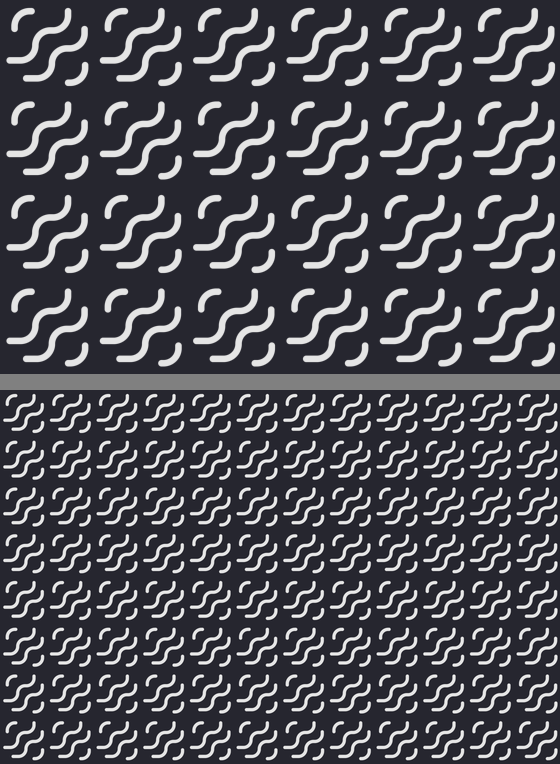
Top, the tile; bottom, the same tile 2 across and 2 down.
A Shadertoy shader for this pattern:

```glsl
// Pale round-capped wavy strokes on a dark ground, six tiles across and four down.
// Every stroke is a chain of rounded elbows: a quarter arc with a straight tail
// at either end, measured by one distance function inside a repeated tile.

const vec2 TILES = vec2(6.0, 4.0);
const float BEND_RADIUS = 0.160;
const float HALF_WIDTH = 0.035;
const vec3 GROUND = vec3(0.148, 0.148, 0.183);
const vec3 STROKE = vec3(0.897);

// Distance to an elbow bending towards the corner "side" around "center";
// tail.x and tail.y are the lengths of its horizontal and vertical ends.
float elbow(vec2 p, vec2 center, float side, vec2 tail) {
    vec2 q = (p - center) * side;
    float across = length(vec2(q.x - clamp(q.x, -tail.x, 0.0), q.y - BEND_RADIUS));
    float along = length(vec2(q.x - BEND_RADIUS, q.y - clamp(q.y, -tail.y, 0.0)));
    float arc = min(q.x, q.y) > 0.0 ? abs(length(q) - BEND_RADIUS) : 1.0;
    return min(arc, min(across, along));
}

// Three elbows joined into a rising wave
float wave(vec2 p) {
    float d = elbow(p, vec2(0.219, 0.486), 1.0, vec2(0.115, 0.0));
    d = min(d, elbow(p, vec2(0.539, 0.486), -1.0, vec2(0.030, 0.0)));
    return min(d, elbow(p, vec2(0.569, 0.166), 1.0, vec2(0.0, 0.046)));
}

// Two parallel waves between two short corner strokes, y running downwards
float motif(vec2 p) {
    const vec2 waveStep = vec2(0.177, 0.192);
    const vec2 cornerTail = vec2(0.022, 0.028);
    float d = 1.0;
    for (int i = 0; i < 2; i++) {
        d = min(d, wave(p - float(i) * waveStep));
    }
    d = min(d, elbow(p, vec2(0.316, 0.280), -1.0, cornerTail));
    d = min(d, elbow(p, vec2(0.752, 0.725), 1.0, cornerTail));
    return d - HALF_WIDTH;
}

void mainImage(out vec4 fragColor, in vec2 fragCoord) {
    // Whole repeats over the canvas, flipped so each tile starts at its top
    vec2 uv = fragCoord / iResolution.xy;
    vec2 tile = fract(vec2(uv.x, 1.0 - uv.y) * TILES);

    // Edge smoothing about one pixel wide, in tile units
    float pixel = TILES.y / iResolution.y;
    float ink = 1.0 - smoothstep(-0.75 * pixel, 0.75 * pixel, motif(tile));
    fragColor = vec4(mix(GROUND, STROKE, ink), 1.0);
}
```
